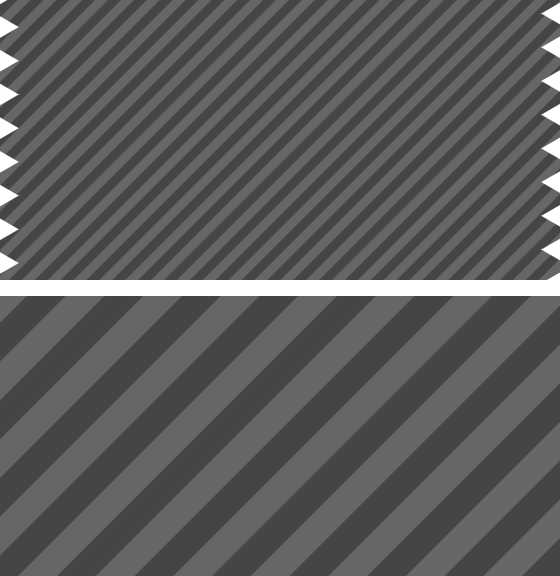
Top: the whole. Bottom: its middle third, enlarged.
This pattern is drawn by a Shadertoy shader. Its source:

```glsl
// Even diagonal stripes in two greys, with white saw teeth cut into both sides.
// Stripes and teeth are repeated signed distances, in units of the canvas height,
// each turned into a smooth coverage about one pixel wide.

// Coverage from a distance that is positive inside the shape
float coverage(float inside) {
    float pixel = 1.0 / iResolution.y;
    return smoothstep(-0.7 * pixel, 0.7 * pixel, inside);
}

// Distance to the nearest multiple of the period
float repeatDistance(float x, float period) {
    return abs(fract(x / period + 0.5) - 0.5) * period;
}

// Teeth with 60 degree tips, pointing inward from a vertical side
float teeth(float fromSide, float y, float tipY) {
    float offAxis = repeatDistance(y - tipY, 0.1204);
    return (0.067 - fromSide) * 0.5 - offAxis * 0.866;
}

// Light bands rising to the right at 45 degrees, as wide as their gaps
float stripes(vec2 p) {
    float period = 0.0923;
    float offCentre = repeatDistance(p.x - p.y - 0.0781 - 0.25 * period, period);
    return (0.25 * period - offCentre) * 0.7071;
}

void mainImage(out vec4 fragColor, in vec2 fragCoord) {
    vec2 p = fragCoord / iResolution.y;
    float width = iResolution.x / iResolution.y;

    // Striped ground
    vec3 color = mix(vec3(0.27), vec3(0.40), coverage(stripes(p)));

    // White teeth, staggered between the left and right sides
    float cut = max(teeth(p.x, p.y, 0.9034), teeth(width - p.x, p.y, 0.9516));
    color = mix(color, vec3(1.0), coverage(cut));

    fragColor = vec4(color, 1.0);
}
```
